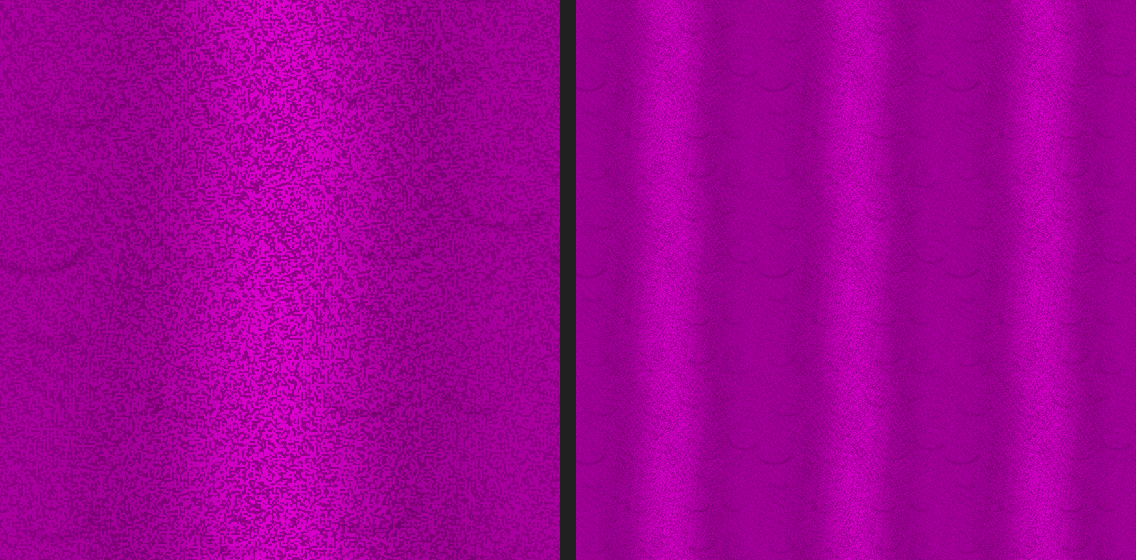
Left, the tile; right, the same tile 3 across and 3 down.
A three.js fragment shader for this texture:

```glsl
// Magenta velvet: fine ragged grain, a vertical sheen and faint sagging creases; tiles.
#define TAU 6.2831853
#define GRAIN_CELLS 304.0   // grain cells per canvas side
#define GRAIN_EDGE 0.1      // half width of the step between the pile tones
#define CREASE_CELLS 4.0    // creases per side
#define CREASE_WIDTH 0.055  // half width, in crease cells
#define CREASE_DEPTH 0.11
#define LIGHT_PILE 0.665
#define DARK_PILE 0.545
#define SHEEN_GAIN 0.2
#define BLUE_RATIO 0.94

varying vec2 vUv;

float hash(vec2 p) {
  return fract(sin(dot(p, vec2(12.9898, 78.233))) * 43758.547);
}

// Value noise on a wrapped lattice, centred on zero
float speckle(vec2 p) {
  vec2 a = mod(floor(p), GRAIN_CELLS);
  vec2 b = mod(a + 1.0, GRAIN_CELLS);
  vec2 f = fract(p);
  f = f * f * (3.0 - 2.0 * f);
  float low = mix(hash(a), hash(vec2(b.x, a.y)), f.x);
  float high = mix(hash(vec2(a.x, b.y)), hash(b), f.x);
  return mix(low, high, f.y) - 0.5;
}

// Speckle less part of its surroundings, which turns blobs into short strokes
float grain(vec2 uv) {
  vec2 p = uv * GRAIN_CELLS;
  float around = speckle(p + vec2(1.0, 1.0)) + speckle(p + vec2(-1.0, 1.0))
               + speckle(p + vec2(1.0, -1.0)) + speckle(p + vec2(-1.0, -1.0));
  return speckle(p) - 0.1 * around;
}

// Slow patches that vary the density of the grain
float patches(vec2 uv) {
  vec2 t = TAU * uv;
  return (sin(3.0 * t.x + 2.0 * t.y + sin(2.0 * t.y))
        + sin(5.0 * t.y - 2.0 * t.x + 1.3 * sin(3.0 * t.x))
        + sin(7.0 * t.x + 4.0 * t.y + 2.0 * sin(3.0 * t.y))) / 3.0;
}

// Scattered bowl-shaped arcs, one per wrapped cell
float creases(vec2 uv) {
  vec2 p = uv * CREASE_CELLS;
  vec2 home = floor(p);
  float shade = 0.0;
  for (int y = -1; y <= 1; y++) {
    for (int x = -1; x <= 1; x++) {
      vec2 cell = home + vec2(float(x), float(y));
      vec2 id = mod(cell, CREASE_CELLS);
      vec2 jitter = vec2(hash(id + 11.0), hash(id + 23.0)) - 0.5;
      vec2 d = p - cell - 0.5 - 0.6 * jitter;
      d.x *= mix(0.75, 1.05, hash(id + 31.0));
      float radius = mix(0.2, 0.34, hash(id + 41.0));
      float tilt = 0.8 * (hash(id + 53.0) - 0.5);
      float turn = abs(atan(d.x, -d.y + 0.0001) - tilt);
      float line = 1.0 - smoothstep(0.0, CREASE_WIDTH, abs(length(d) - radius));
      float ends = 1.0 - smoothstep(0.7, 1.45, turn);
      float strength = mix(0.6, 1.0, hash(id + 67.0));
      shade = max(shade, line * ends * strength);
    }
  }
  return shade;
}

void main() {
  // Bright central band, with a darker fold on either side
  float across = vUv.x + 0.01 * sin(TAU * vUv.y);
  float sheen = pow(0.5 - 0.5 * cos(TAU * across), 3.8);
  float fold = pow(0.5 - 0.5 * cos(2.0 * TAU * across), 2.0);

  // Two pile tones, mixed by the grain
  float light = LIGHT_PILE + SHEEN_GAIN * sheen - 0.025 * fold;
  float dark = DARK_PILE + 0.02 * sheen - 0.055 * fold;
  float density = 0.055 + 0.05 * patches(vUv) - 0.03 * fold;
  float pile = smoothstep(-GRAIN_EDGE, GRAIN_EDGE, grain(vUv) + density);
  float tone = mix(dark, light, pile);

  tone *= 1.0 - CREASE_DEPTH * creases(vUv);
  gl_FragColor = vec4(tone, 0.0, tone * BLUE_RATIO, 1.0);
}
```
